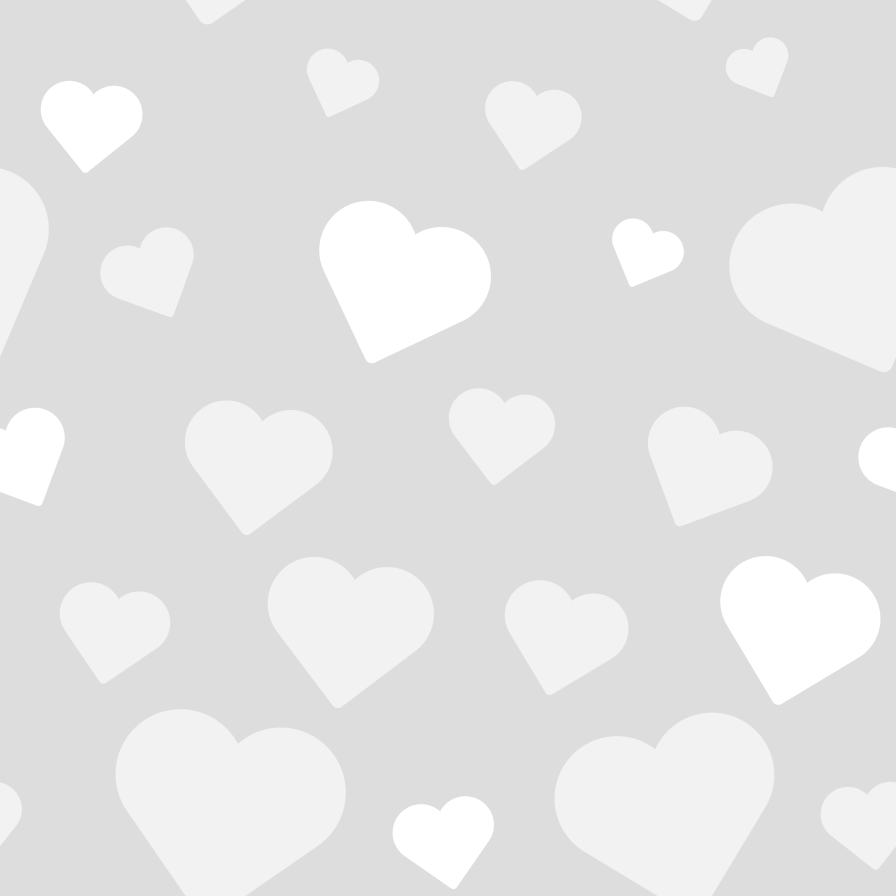
Reproduce this pattern procedurally as a Shadertoy shader.

```glsl
// Seamless scatter of tilted hearts in two light tones on flat pale grey.
// Hearts sit on a slanted lattice that wraps on the unit square, are nudged
// and tilted by a hash, and are drawn as a mirrored tapered capsule.

#define COUNT 20            // hearts per tile
#define LATTICE_STEP 8      // rows advanced per heart, out of COUNT
#define ORIGIN vec2(0.75, 0.085)
#define HEART_SCALE 1.035
#define NUDGE 0.4           // share of the free room used for displacement
#define TILT_MIN 0.10       // radians
#define TILT_MAX 0.44
#define GROUND vec3(0.867)
#define SOFT   vec3(0.950)
#define BRIGHT vec3(1.0)

const float TAU = 6.2831853;

// Heart widths; a negative sign marks a bright heart.
// Lattice neighbours differ by 2, 3 or 5 places, so big ones are kept apart.
const float WIDTHS[COUNT] = float[COUNT](
    0.24,  0.14, 0.07, -0.175, 0.24,   0.105, -0.115, -0.11, 0.12,  0.105,
    0.25,  0.16, 0.08,  0.18, -0.19,  -0.11,   0.115, 0.105, 0.135, -0.08);

float hash(float n) {
    return fract(sin(n * 12.9898 + 4.137) * 4375.85);
}

// Distance to a capsule from the origin (radius r1) to (0, h) (radius r2).
float taperedCapsule(vec2 p, float r1, float r2, float h) {
    p.x = abs(p.x);
    float slope = (r1 - r2) / h;
    float side = sqrt(1.0 - slope * slope);
    float along = dot(p, vec2(-slope, side));
    if (along < 0.0) return length(p) - r1;
    if (along > side * h) return length(p - vec2(0.0, h)) - r2;
    return dot(p, vec2(side, slope)) - r1;
}

// Upright heart of width 1, centred: one lobe tapering to the tip, mirrored.
float heart(vec2 p) {
    const vec2 lobe = vec2(0.22, 0.16);
    const vec2 tip = vec2(0.0, -0.40);
    p.x = abs(p.x);
    vec2 axis = normalize(tip - lobe);
    vec2 q = p - lobe;
    vec2 local = vec2(dot(q, vec2(axis.y, -axis.x)), dot(q, axis));
    return taperedCapsule(local, 0.28, 0.04, distance(lobe, tip));
}

vec2 rotate(vec2 p, float angle) {
    float c = cos(angle), s = sin(angle);
    return vec2(c * p.x + s * p.y, c * p.y - s * p.x);
}

void mainImage(out vec4 fragColor, in vec2 fragCoord) {
    vec2 uv = fragCoord / iResolution.xy;
    float pixel = 1.0 / min(iResolution.x, iResolution.y);
    vec3 color = GROUND;

    for (int i = 0; i < COUNT; i++) {
        float id = float(i);
        float width = abs(WIDTHS[i]);

        // Lattice place plus a nudge that shrinks for larger hearts.
        vec2 center = ORIGIN + vec2(id, float(i * LATTICE_STEP)) / float(COUNT);
        float heading = TAU * hash(id + 31.0);
        center += NUDGE * (0.125 - 0.5 * width) * vec2(cos(heading), sin(heading));

        // Nearest wrapped copy, tilted to the left or right.
        vec2 p = fract(uv - center + 0.5) - 0.5;
        float lean = hash(id + 57.0) < 0.5 ? -1.0 : 1.0;
        float tilt = lean * mix(TILT_MIN, TILT_MAX, hash(id + 83.0));

        float size = width * HEART_SCALE;
        float d = heart(rotate(p, tilt) / size) * size;
        float cover = 1.0 - smoothstep(-0.7 * pixel, 0.7 * pixel, d);
        color = mix(color, WIDTHS[i] < 0.0 ? BRIGHT : SOFT, cover);
    }

    fragColor = vec4(color, 1.0);
}
```
